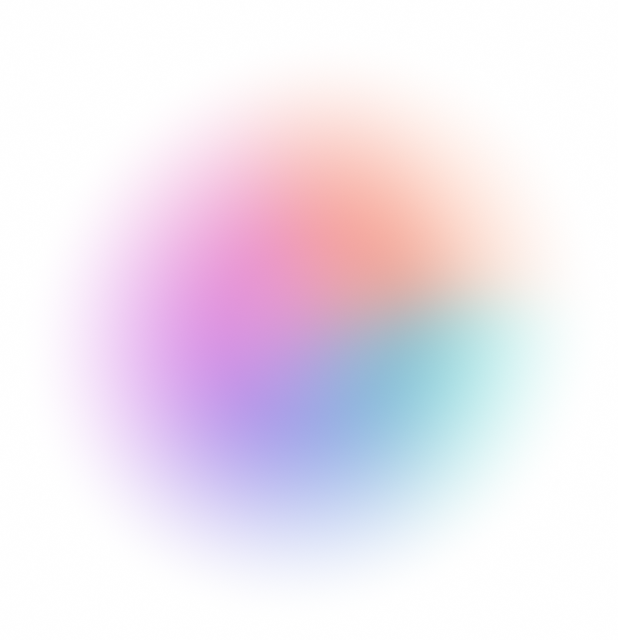
This background is drawn by a Shadertoy shader. Its source:

```glsl
// A soft round glow on white, blending coral, pink, violet, blue and aqua.

// Sine-free hash, used for fine dither
float hash(vec2 p) {
    vec3 q = fract(vec3(p.xyx) * 0.1031);
    q += dot(q, q.yzx + 33.33);
    return fract((q.x + q.y) * q.z);
}

// Adds one colour centre, weighted by its Gaussian falloff
void addHue(inout vec4 sum, vec2 p, vec2 centre, vec3 colour) {
    vec2 d = p - centre;
    sum += vec4(colour, 1.0) * exp(-49.0 * dot(d, d));
}

void mainImage(out vec4 fragColor, in vec2 fragCoord) {
    vec2 p = (fragCoord - 0.5 * iResolution.xy) / iResolution.y;

    // Colour field: normalised blend of the centres
    vec4 sum = vec4(0.0);
    addHue(sum, p, vec2( 0.090,  0.135), vec3(0.97, 0.65, 0.58)); // coral
    addHue(sum, p, vec2( 0.298,  0.210), vec3(1.00, 0.79, 0.70)); // peach
    addHue(sum, p, vec2(-0.104,  0.057), vec3(0.93, 0.59, 0.82)); // pink
    addHue(sum, p, vec2(-0.196, -0.047), vec3(0.86, 0.57, 0.93)); // orchid
    addHue(sum, p, vec2(-0.092, -0.177), vec3(0.68, 0.56, 0.92)); // violet
    addHue(sum, p, vec2( 0.026, -0.229), vec3(0.60, 0.71, 0.93)); // blue
    addHue(sum, p, vec2( 0.143, -0.138), vec3(0.49, 0.74, 0.82)); // teal
    addHue(sum, p, vec2( 0.286, -0.151), vec3(0.57, 0.92, 0.89)); // aqua
    vec3 hue = sum.rgb / max(sum.a, 1e-6);

    // Coverage: blurred disc, slightly stretched along the rising diagonal
    vec2 q = p - vec2(0.006, -0.014);
    vec2 axes = vec2(q.x + q.y, q.x - q.y) * 0.7071;
    float radius = length(axes * vec2(0.93, 1.0));
    float glow = 1.0 - smoothstep(0.115, 0.443, radius);

    vec3 colour = mix(vec3(0.998), hue, glow);
    colour += (hash(fragCoord) - 0.5) / 255.0;
    fragColor = vec4(colour, 1.0);
}
```
